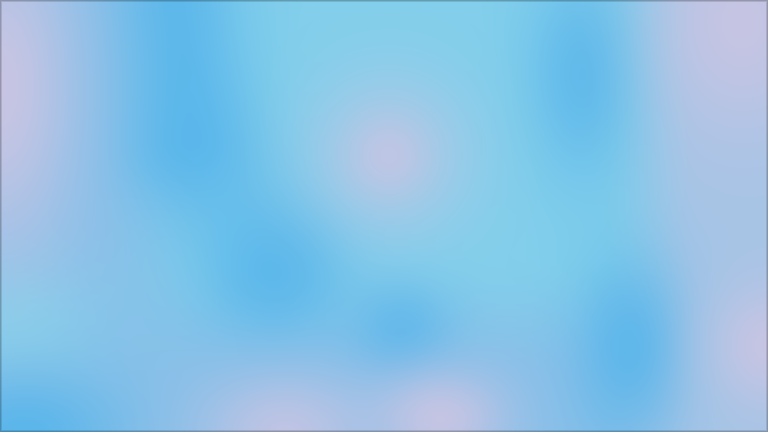
This background is drawn by a WebGL 2 fragment shader. Its source:

```glsl
#version 300 es
precision highp float;
// Soft pastel gradient mesh of blue, cyan and lilac glows inside a thin dark frame.

uniform vec2 u_resolution;
out vec4 fragColor;

const vec3 DEEP = vec3(0.34, 0.71, 0.92);
const vec3 CYAN = vec3(0.51, 0.81, 0.92);
const vec3 PERIWINKLE = vec3(0.53, 0.75, 0.91);
const vec3 MIST = vec3(0.65, 0.77, 0.90);
const vec3 LILAC = vec3(0.78, 0.77, 0.89);

// Elliptical Gaussian falloff around a centre.
float glow(vec2 p, vec2 centre, vec2 radius) {
    vec2 d = (p - centre) / radius;
    return exp(-dot(d, d));
}

// Gaussian falloff around a line segment.
float streak(vec2 p, vec2 a, vec2 b, float radius) {
    vec2 ab = b - a;
    float t = clamp(dot(p - a, ab) / dot(ab, ab), 0.0, 1.0);
    float d = length(p - a - ab * t) / radius;
    return exp(-d * d);
}

// Broad wash: cyan centre, cooler floor and left side, misty right side.
vec3 wash(vec2 p) {
    vec3 c = mix(CYAN, PERIWINKLE, 1.0 - smoothstep(0.12, 0.42, p.y));
    c = mix(c, PERIWINKLE, 1.0 - smoothstep(0.20, 0.55, p.x));
    return mix(c, MIST, smoothstep(1.38, 1.62, p.x));
}

// Saturated blue pools.
vec3 addBlues(vec3 c, vec2 p) {
    c = mix(c, DEEP, 0.85 * streak(p, vec2(0.40, 1.05), vec2(0.44, 0.68), 0.15));
    c = mix(c, DEEP, 0.45 * streak(p, vec2(0.45, 0.66), vec2(0.62, 0.40), 0.15));
    c = mix(c, DEEP, 0.75 * glow(p, vec2(0.64, 0.37), vec2(0.16)));
    c = mix(c, DEEP, 0.75 * glow(p, vec2(0.93, 0.23), vec2(0.12)));
    c = mix(c, DEEP, 0.80 * glow(p, vec2(1.35, 0.83), vec2(0.13, 0.24)));
    c = mix(c, DEEP, 0.85 * glow(p, vec2(1.46, 0.20), vec2(0.13, 0.21)));
    c = mix(c, CYAN, 0.90 * glow(p, vec2(0.03, 0.25), vec2(0.20, 0.14)));
    return mix(c, DEEP, 0.95 * glow(p, vec2(0.05, 0.00), vec2(0.22, 0.14)));
}

// Pale lilac blooms along the borders and one near the centre.
vec3 addLilacs(vec3 c, vec2 p, float width) {
    c = mix(c, LILAC, glow(p, vec2(0.00, 0.80), vec2(0.18, 0.40)));
    c = mix(c, LILAC, 0.85 * glow(p, vec2(0.66, 0.00), vec2(0.20, 0.14)));
    c = mix(c, LILAC, 0.95 * glow(p, vec2(1.02, 0.03), vec2(0.16, 0.12)));
    c = mix(c, LILAC, 0.95 * glow(p, vec2(width - 0.06, 0.95), vec2(0.20, 0.26)));
    c = mix(c, LILAC, 0.95 * glow(p, vec2(width, 0.20), vec2(0.13, 0.14)));
    c = mix(c, LILAC, 0.70 * glow(p, vec2(0.90, 0.64), vec2(0.18)));
    return mix(c, LILAC, 0.55 * glow(p, vec2(0.90, 0.64), vec2(0.07)));
}

// Darkens a hairline along the canvas border.
vec3 addFrame(vec3 c, vec2 p, float width) {
    vec2 inset = min(p, vec2(width, 1.0) - p);
    float line = 1.0 - smoothstep(0.0025, 0.0045, min(inset.x, inset.y));
    return c * mix(1.0, 0.76, line);
}

void main() {
    vec2 p = gl_FragCoord.xy / u_resolution.y;
    float width = u_resolution.x / u_resolution.y;
    vec3 colour = addBlues(wash(p), p);
    colour = addLilacs(colour, p, width);
    fragColor = vec4(addFrame(colour, p, width), 1.0);
}
```
